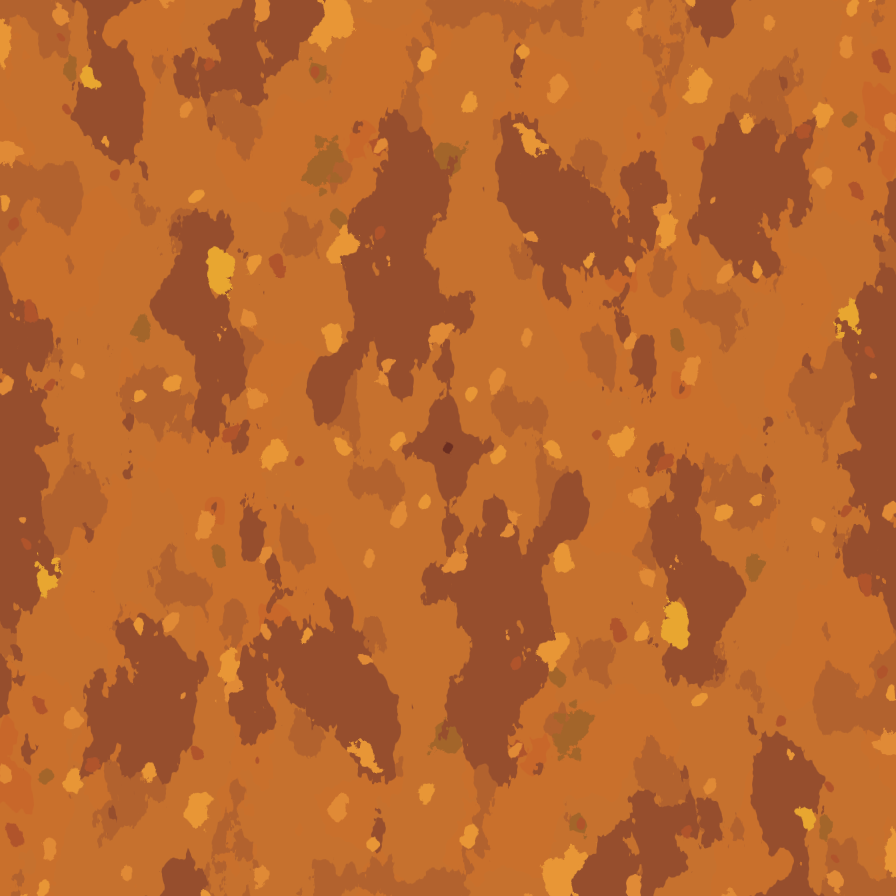
This pattern is drawn by a Shadertoy shader. Its source:

```glsl
const vec3 GROUND = vec3(0.775, 0.445, 0.182);
const vec3 WARM = vec3(0.790, 0.438, 0.172);
const vec3 REDDISH = vec3(0.785, 0.405, 0.165);
const vec3 UMBER = vec3(0.70, 0.385, 0.18);
const vec3 OLIVE = vec3(0.64, 0.395, 0.165);
const vec3 BROWN = vec3(0.588, 0.306, 0.177);
const vec3 RUST = vec3(0.69, 0.33, 0.17);
const vec3 CORE = vec3(0.42, 0.18, 0.13);
const vec3 APRICOT = vec3(0.88, 0.54, 0.21);
const vec3 AMBER = vec3(0.91, 0.59, 0.21);
const vec3 YELLOW = vec3(0.91, 0.65, 0.19);

vec3 hash(vec2 cell, float seed) {
    vec3 h = fract((cell + seed * 17.3).xyx * vec3(0.1031, 0.1030, 0.0973));
    h += dot(h, h.yxz + 33.33);
    return fract((h.xxy + h.yzz) * h.zyx);
}

// Opposite signs for opposite cells: gives half-turn symmetry about the origin
float cellSign(vec2 id) {
    return id.x != 0.0 ? sign(id.x) : sign(id.y);
}

float gradient(vec2 id, vec2 p, float seed) {
    float s = cellSign(id);
    float angle = 6.2832 * hash(id * s, seed).x;
    return s * dot(vec2(cos(angle), sin(angle)), p - id);
}

float noise(vec2 p, float seed) {
    vec2 i = floor(p), f = smoothstep(0.0, 1.0, p - i), e = vec2(1, 0);
    float low = mix(gradient(i, p, seed), gradient(i + e.xy, p, seed), f.x);
    float high = mix(gradient(i + e.yx, p, seed), gradient(i + e.xx, p, seed), f.x);
    return mix(low, high, f.y);
}

float fbm(vec2 p, float gain, float seed) {
    float sum = 0.0, amp = 1.0;
    for (int k = 0; k < 6; k++) {
        sum += amp * noise(p, seed + float(k));
        p = mat2(1.6, 1.2, -1.2, 1.6) * p;
        amp *= gain;
    }
    return sum;
}

// Scattered upright ellipses: x = distance in radii, y = random tone
vec2 scatter(vec2 p, float grid, float keep, float radius, float seed) {
    p *= grid;
    vec2 base = floor(p + 0.5), nearest = vec2(4.0, 0.0);
    for (int y = -1; y <= 1; y++)
    for (int x = -1; x <= 1; x++) {
        vec2 id = base + vec2(x, y);
        float s = cellSign(id);
        vec3 place = hash(id * s, seed), look = hash(id * s, seed + 5.0);
        if (s == 0.0 || place.z > keep) continue;
        vec2 q = p - id - s * 0.75 * (place.xy - 0.5);
        float tilt = 1.6 * (look.x - 0.5), c = cos(tilt), n = sin(tilt);
        q = mat2(c, n, -n, c) * q * vec2(1.25, 0.8);
        float d = length(q) / (radius * mix(0.4, 1.0, look.y * look.y)) - 1.0;
        if (d < nearest.x) nearest = vec2(d, look.z);
    }
    return nearest;
}

float gaussian(vec2 p, vec2 size) {
    p /= size;
    return exp(-dot(p, p));
}

// Smooth coverage of the region where d is negative
float cover(float d) {
    float w = max(0.7 * fwidth(d), 1e-4);
    return smoothstep(-w, w, -d);
}

void mainImage(out vec4 fragColor, in vec2 fragCoord) {
    vec2 p = (fragCoord - 0.5 * iResolution.xy) / iResolution.y;
    float rough = fbm(p * 32.0, 0.5, 70.0);
    float fine = fbm(p * 65.0, 0.45, 90.0);

    // Ground in close shades of orange
    float shade = fbm(p * vec2(5.0, 3.5), 0.5, 20.0);
    vec3 color = mix(GROUND, WARM, cover(0.05 - shade));
    color = mix(color, REDDISH, cover(0.40 - shade));
    float umber = fbm(p * vec2(15.0, 9.0), 0.5, 30.0);
    color = mix(color, UMBER, cover(0.30 - umber));
    vec2 olive = scatter(p, 9.0, 0.28, 0.20, 40.0);
    color = mix(color, OLIVE, cover(olive.x + 0.8 * fine));

    // Ragged brown patches and a cross at the centre
    float cross = max(gaussian(p, vec2(0.022, 0.09)), gaussian(p, vec2(0.055, 0.028)));
    float brown = fbm(p * vec2(9.0, 5.5), 0.53, 1.0) + 0.6 * cross - 0.175;
    color = mix(color, BROWN, cover(-brown));
    float core = length(p / vec2(0.006, 0.013)) - 1.0;
    color = mix(color, CORE, cover(core + 1.5 * fine));

    // Small rust flecks
    vec2 rust = scatter(p, 11.0, 0.35, 0.13, 50.0);
    color = mix(color, RUST, cover(rust.x + 0.9 * fine));

    // Bright flecks and blobs, shrinking on the brown
    float shrink = 3.5 * max(brown, 0.0);
    vec2 fleck = scatter(p, 14.0, 0.50, 0.25, 60.0);
    vec3 fleckColor = fleck.y < 0.5 ? APRICOT : AMBER;
    color = mix(color, fleckColor, cover(fleck.x + 0.9 * fine + shrink));
    vec2 blob = scatter(p, 5.0, 0.36, 0.16, 80.0);
    vec3 blobColor = blob.y < 0.5 ? AMBER : YELLOW;
    color = mix(color, blobColor, cover(blob.x + 1.2 * rough + shrink));

    fragColor = vec4(color, 1.0);
}
```
